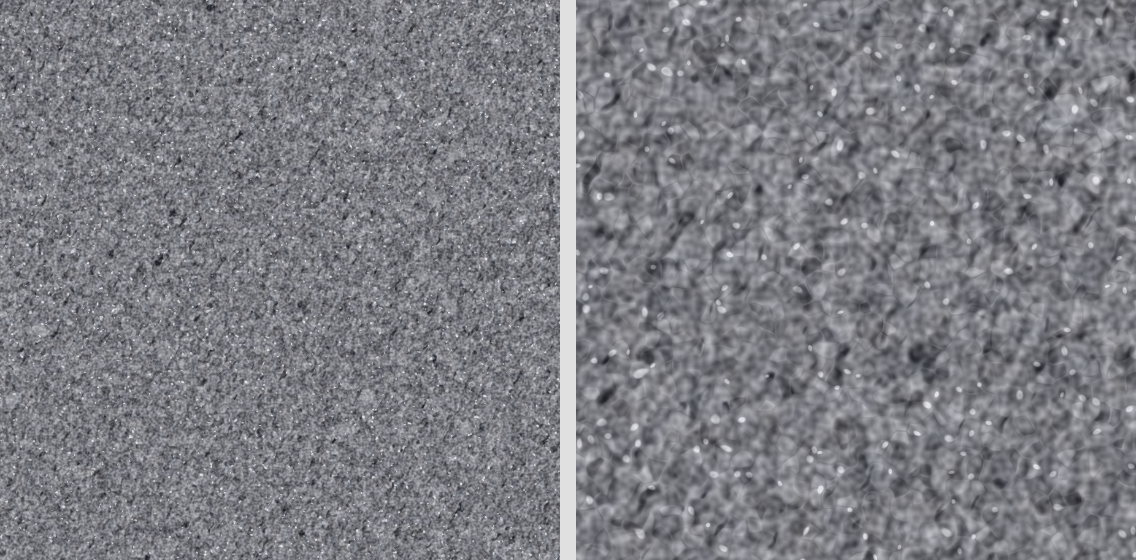
Left: the whole. Right: its middle third, enlarged.
Write a WebGL 1 fragment shader that draws this texture.

```glsl
precision highp float;

uniform vec2 u_resolution;

const vec3 COOL_TINT = vec3(0.0, 0.003, 0.027);
const float BASE_TONE = 0.483;
const float STONE_TONE = 0.61;
const float CRACK_ANGLE = 1.05;

vec2 hash2(vec2 p) {
  vec3 h = fract(p.xyx * vec3(0.1031, 0.1030, 0.0973));
  h += dot(h, h.yzx + 33.33);
  return fract((h.xx + h.yz) * h.zy);
}

float cornerSlope(vec2 cell, vec2 offset) {
  float angle = 6.2832 * hash2(cell).x;
  return dot(vec2(cos(angle), sin(angle)), offset);
}

float gradientNoise(vec2 p) {
  vec2 i = floor(p), f = fract(p);
  vec2 u = f * f * f * (f * (f * 6.0 - 15.0) + 10.0);
  vec2 e = vec2(1.0, 0.0);
  float low = mix(cornerSlope(i, f), cornerSlope(i + e, f - e), u.x);
  float high = mix(cornerSlope(i + e.yx, f - e.yx),
                   cornerSlope(i + e.xx, f - e.xx), u.x);
  return mix(low, high, u.y);
}

vec2 rotate(vec2 p, float angle) {
  float c = cos(angle), s = sin(angle);
  return vec2(c * p.x + s * p.y, c * p.y - s * p.x);
}

// Voronoi facets: a random signed tone that fades at the grain borders
float grainTone(vec2 p) {
  vec2 cell = floor(p), f = fract(p), nearestCell = cell;
  float nearest = 8.0, second = 8.0;
  for (int y = -1; y <= 1; y++) {
    for (int x = -1; x <= 1; x++) {
      vec2 o = vec2(float(x), float(y));
      float d = length(o + hash2(cell + o) - f);
      if (d < nearest) {
        second = nearest;
        nearest = d;
        nearestCell = cell + o;
      } else {
        second = min(second, d);
      }
    }
  }
  float inside = smoothstep(0.0, 0.25, second - nearest);
  return (hash2(nearestCell + 71.0).x - 0.5) * inside;
}

// Sparse soft blobs; share is the part of cells holding one
float scatter(vec2 p, float share, float radius, float softness) {
  vec2 cell = floor(p), f = fract(p);
  float cover = 0.0;
  for (int y = -1; y <= 1; y++) {
    for (int x = -1; x <= 1; x++) {
      vec2 o = vec2(float(x), float(y));
      vec2 centre = o + hash2(cell + o + 19.0);
      vec2 pick = hash2(cell + o + 137.0);
      vec2 d = rotate(f - centre, pick.y * 6.2832) * vec2(1.0, 1.35);
      float size = radius * mix(0.55, 1.15, pick.y);
      float blob = 1.0 - smoothstep(size * (1.0 - softness), size, length(d));
      cover = max(cover, blob * step(pick.x, share));
    }
  }
  return cover;
}

float cracks(vec2 p, vec2 frequency, float threshold) {
  return smoothstep(threshold, threshold + 0.22, gradientNoise(p * frequency));
}

void main() {
  vec2 uv = gl_FragCoord.xy / min(u_resolution.x, u_resolution.y);
  vec2 wobble = vec2(gradientNoise(uv * 85.0),
                     gradientNoise(uv * 85.0 + 43.0));
  vec2 rough = uv + 0.006 * wobble;
  vec2 slanted = rotate(uv + 0.004 * wobble, CRACK_ANGLE);

  // Granular ground
  float coarse = gradientNoise(uv * 30.0);
  float tone = BASE_TONE + 0.08 * coarse;
  tone += 0.20 * grainTone(uv * 115.0 + wobble * 0.5);
  tone += 0.20 * gradientNoise(slanted * vec2(80.0, 125.0) + 7.0);
  tone += 0.22 * gradientNoise(uv * 207.0 + 31.0);

  // Pale embedded stones
  float stones = scatter(rough * 13.0, 0.18, 0.24, 0.4);
  stones = max(stones, 0.65 * scatter(rough * 36.0 + 5.0, 0.20, 0.30, 0.5));
  tone = mix(tone, STONE_TONE + 0.5 * (tone - BASE_TONE), 0.75 * stones);

  // Slanted cracks and small shadow pits
  float shadow = cracks(slanted, vec2(34.0, 82.0), 0.32);
  shadow = max(shadow, 0.8 * cracks(slanted + 3.0, vec2(75.0, 130.0), 0.34));
  tone -= 0.21 * shadow * (1.0 - 0.8 * stones);

  // Bright mineral specks
  float specks = scatter(uv * 88.0 + wobble * 0.2, 0.20, 0.30, 0.6);
  specks = max(specks, scatter(rough * 42.0 + 11.0, 0.035, 0.20, 0.5));
  tone += 0.27 * specks;

  float blueness = 0.012 * gradientNoise(uv * 48.0 + 17.0);
  vec3 colour = vec3(clamp(tone, 0.13, 0.88)) + COOL_TINT;
  colour += blueness * vec3(-0.6, 0.0, 1.0);
  gl_FragColor = vec4(colour, 1.0);
}
```
